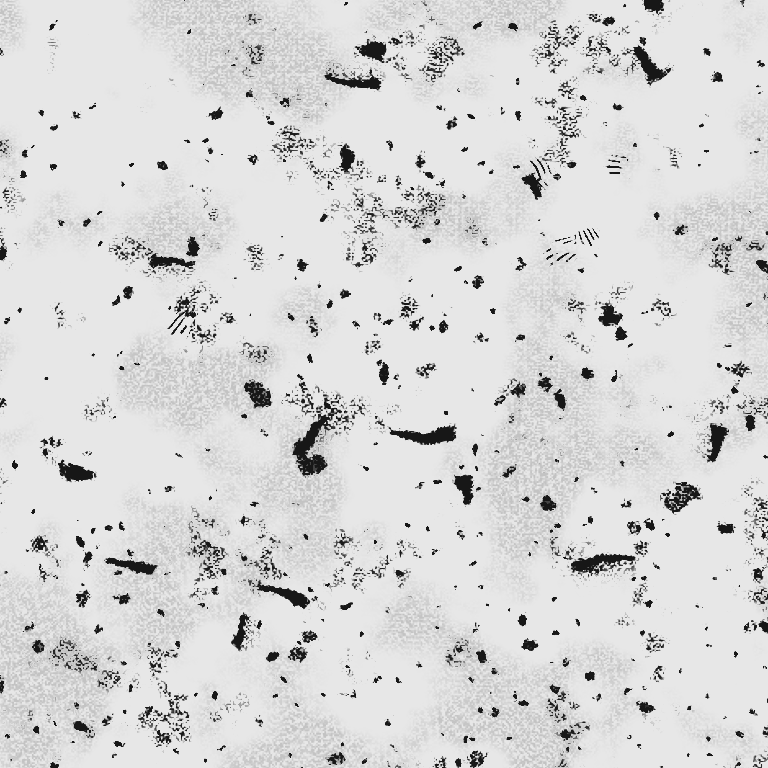
Reproduce this texture procedurally as a Shadertoy shader.

```glsl
float hash(vec2 p) {
    return fract(sin(dot(p, vec2(127.1, 311.7))) * 43758.5453);
}

float noise(vec2 p) {
    vec2 i = floor(p), f = fract(p);
    f = f * f * (3.0 - 2.0 * f);
    return mix(mix(hash(i), hash(i + vec2(1, 0)), f.x),
               mix(hash(i + vec2(0, 1)), hash(i + vec2(1, 1)), f.x), f.y);
}

float fbm(vec2 p) {
    float sum = 0.0, amp = 0.53;
    for (int i = 0; i < 4; i++) {
        sum += amp * noise(p);
        p = mat2(0.8, 0.6, -0.6, 0.8) * p * 2.03 + 17.3;
        amp *= 0.5;
    }
    return sum;
}

vec2 rotate(vec2 p, float angle) {
    float c = cos(angle), s = sin(angle);
    return vec2(c * p.x + s * p.y, c * p.y - s * p.x);
}

// Ragged blots, one at most in each jittered cell
float blots(vec2 uv, float cells, float radius, float chance, float seed) {
    float density = 0.0;
    for (int y = -1; y <= 1; y++)
    for (int x = -1; x <= 1; x++) {
        vec2 id = floor(uv * cells) + vec2(x, y);
        vec2 key = id + seed;
        vec2 center = (id + vec2(hash(key + 3.1), hash(key + 7.7))) / cells;
        float crowd = clamp(0.8 + 0.5 * (center.x - center.y), 0.5, 1.3);
        crowd *= 0.4 + 1.2 * noise(center * 6.0 + seed);
        if (hash(key) > chance * crowd) continue;

        float r = radius * mix(0.55, 1.5, pow(hash(key + 11.3), 1.5));
        vec2 q = rotate(uv - center, 6.283 * hash(key + 19.9));
        q.y *= mix(1.0, 2.2, hash(key + 23.5));
        float edge = length(q) / r + 2.2 * (fbm(uv * 0.8 / radius + key * 7.0) - 0.5);
        float strength = mix(0.42, 1.1, hash(key + 31.7));
        density = max(density, strength * (1.0 - smoothstep(0.45, 1.25, edge)));
    }
    return density;
}

// Curved, tapered strokes, some trailing a grainy smear on one side
float strokes(vec2 uv) {
    float density = 0.0;
    vec2 warp = vec2(fbm(uv * 70.0), fbm(uv * 70.0 + 40.0)) - 0.5;
    for (int i = 0; i < 14; i++) {
        vec2 key = vec2(i, 5.3 * float(i) + 2.0);
        vec2 center = vec2(fract(0.37 + 0.618 * float(i)), 0.1 + 0.82 * hash(key));
        vec2 q = rotate(uv - center + warp * 0.012, 6.283 * hash(key + 4.1));
        float halfLength = mix(0.02, 0.06, hash(key + 8.3));
        float along = q.x / halfLength;
        float across = q.y + (hash(key + 12.9) - 0.5) * 9.0 * q.x * q.x;
        float width = mix(0.004, 0.009, hash(key + 15.1)) * (1.0 + 0.45 * along);
        float ends = 1.0 - smoothstep(0.75, 1.1, abs(along));
        float body = 1.0 - smoothstep(0.5, 1.4, abs(across) / max(width, 0.001));
        float smear = step(0.0, across) * exp(-across / 0.018);
        smear *= 0.6 * step(0.55, hash(key + 21.7));
        density = max(density, ends * max(body, smear));
    }
    return density;
}

// Small fans of scratched lines
float scratches(vec2 uv) {
    float density = 0.0;
    for (int i = 0; i < 5; i++) {
        vec2 key = vec2(i, 3.7 * float(i) + 61.0);
        vec2 center = 0.15 + 0.7 * vec2(hash(key), hash(key + 5.9));
        vec2 q = rotate(uv - center, 6.283 * hash(key + 9.2));
        float area = 1.0 - smoothstep(0.4, 1.0, length(q * vec2(32.0, 42.0)));
        float lines = sin(q.y * 850.0 / (1.0 + 14.0 * q.x) + 3.0 * noise(uv * 60.0));
        float gaps = smoothstep(0.3, 0.6, noise(uv * 90.0 + key));
        density = max(density, area * smoothstep(0.2, 0.9, lines) * gaps);
    }
    return density;
}

void mainImage(out vec4 fragColor, in vec2 fragCoord) {
    vec2 uv = fragCoord / iResolution.xy;
    float grain = clamp(0.5 + 1.8 * (noise(uv * 470.0) - 0.5), 0.0, 1.0);

    // Blots from large to small
    float density = blots(uv, 9.0, 0.016, 0.42, 0.0);
    density = max(density, blots(uv, 18.0, 0.0085, 0.5, 57.0));
    density = max(density, blots(uv, 36.0, 0.0045, 0.34, 131.0));
    density = max(density, max(strokes(uv), scratches(uv)));

    // Faint stippled patches
    float patches = smoothstep(0.55, 0.75, fbm(uv * 15.0 + 80.0));
    density = max(density, 0.42 * patches * smoothstep(0.3, 0.6, noise(uv * 75.0)));

    // Grain breaks up the soft margins of the ink
    float threshold = mix(0.25, 0.8, grain);
    float ink = smoothstep(threshold - 0.2, threshold + 0.2, density);

    // Pale paper with a light speckled haze
    float haze = 0.14 * grain * smoothstep(0.46, 0.7, fbm(uv * 10.0 + 33.0));
    float paper = 0.905 - haze;
    fragColor = vec4(vec3(mix(paper, 0.09, ink)), 1.0);
}
```
